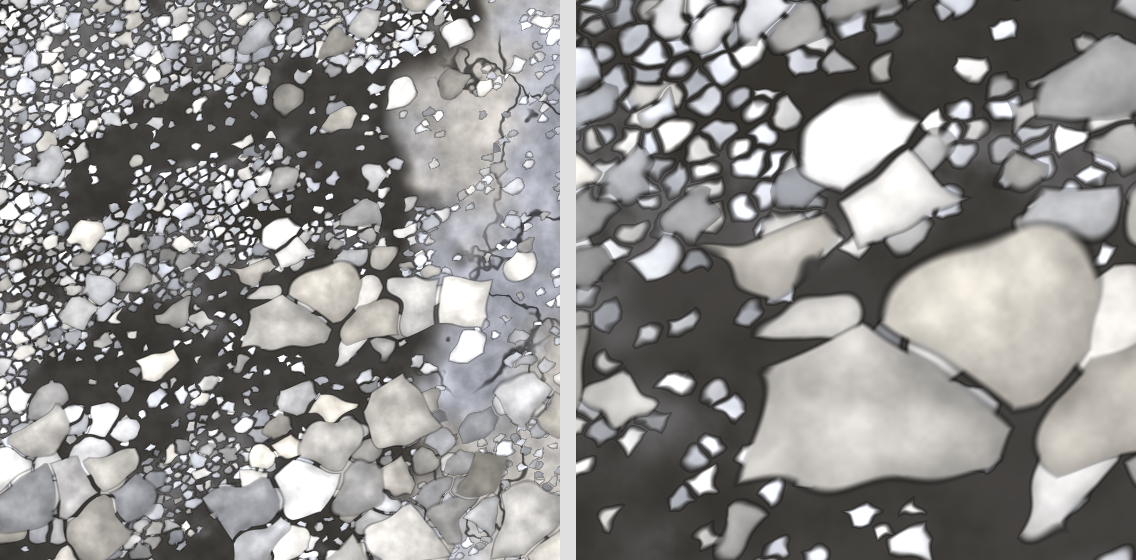
Left: the whole. Right: its middle third, enlarged.
Reproduce this texture procedurally as a WebGL 1 fragment shader.

```glsl
precision highp float;
// Weathered rock: pale pebbles and grains in dark soil beside a cracked grey slab.
uniform vec2 u_resolution;

const vec3 SOIL = vec3(0.215, 0.205, 0.19);
const vec3 GRIT = vec3(0.43, 0.425, 0.43);
const vec3 SLAB = vec3(0.71, 0.71, 0.72);
const vec3 COOL = vec3(0.975, 0.99, 1.035);
const vec3 WARM = vec3(1.025, 1.0, 0.955);
const mat2 TILT = mat2(0.87, -0.5, 0.5, 0.87);
const vec2 STRETCH = vec2(0.87, 1.13);

struct Stone { float edge; vec2 id; vec2 offset; };

float hash(vec2 p) {
  vec3 q = fract(p.xyx * 0.1031);
  q += dot(q, q.yzx + 33.33);
  return fract((q.x + q.y) * q.z);
}

vec2 hash2(vec2 p) { return vec2(hash(p), hash(p + 37.7)); }

float noise(vec2 p) {
  vec2 i = floor(p), f = fract(p);
  f = f * f * (3.0 - 2.0 * f);
  float bottom = mix(hash(i), hash(i + vec2(1.0, 0.0)), f.x);
  float top = mix(hash(i + vec2(0.0, 1.0)), hash(i + 1.0), f.x);
  return mix(bottom, top, f.y);
}

float fbm(vec2 p) {
  float sum = 0.0, amp = 0.533;
  for (int i = 0; i < 4; i++) {
    sum += amp * noise(p);
    p = TILT * p * 2.03 + 11.3;
    amp *= 0.5;
  }
  return sum;
}

// Voronoi cell around p, with the distance to its border.
Stone findStone(vec2 p, float seed) {
  Stone s = Stone(9.0, vec2(0.0), vec2(0.0));
  vec2 base = floor(p);
  float best = 9.0;
  for (int y = -1; y <= 1; y++)
  for (int x = -1; x <= 1; x++) {
    vec2 cell = base + vec2(x, y);
    vec2 toSite = cell + 0.1 + 0.8 * hash2(cell + seed) - p;
    float d = dot(toSite, toSite);
    if (d < best) { best = d; s.id = cell; s.offset = toSite; }
  }
  for (int y = -2; y <= 2; y++)
  for (int x = -2; x <= 2; x++) {
    vec2 cell = s.id + vec2(x, y);
    vec2 toSite = cell + 0.1 + 0.8 * hash2(cell + seed) - p;
    vec2 gap = toSite - s.offset;
    if (dot(gap, gap) > 0.0001)
      s.edge = min(s.edge, dot(0.5 * (toSite + s.offset), normalize(gap)));
  }
  return s;
}

float clump(vec2 uv, vec2 centre, float radius) {
  float d = length(uv - centre) + 0.25 * (fbm(uv * 7.0) - 0.5);
  return 1.0 - smoothstep(0.7 * radius, radius, d);
}

float slabCover(vec2 uv) {
  return smoothstep(-0.06, 0.06, uv.x - 0.75 + 0.5 * (fbm(uv * 5.0 + 3.0) - 0.5));
}

float soilCover(vec2 uv) {
  return smoothstep(0.47, 0.57, fbm(TILT * uv * vec2(3.5, 6.0) + 7.0));
}

// Chance of a stone at a place; kind picks fine, medium, coarse or boulder.
float density(vec2 uv, vec4 kind) {
  float soil = soilCover(uv), slab = slabCover(uv);
  float crowd = max(clump(uv, vec2(0.08, 0.18), 0.2), clump(uv, vec2(0.63, 0.48), 0.2));
  crowd = max(crowd, clump(uv, vec2(0.62, 0.14), 0.25));
  float lowRight = smoothstep(0.5, 0.8, uv.x) * (1.0 - smoothstep(0.25, 0.5, uv.y));
  vec4 chance = vec4(mix(0.9, 0.14, soil) * (1.0 - 0.7 * slab),
                     mix(0.55, 0.1, soil) * (1.0 - 0.75 * slab),
                     0.08 + 0.5 * crowd + 0.25 * lowRight,
                     0.8 * crowd + 0.3 * lowRight);
  return dot(chance, kind);
}

// Paints one size of stones, with shadowed rims, over the ground.
vec3 addStones(vec3 ground, vec2 uv, float count, vec4 kind, float warmth, float seed) {
  vec2 p = TILT * uv * STRETCH * count;
  p += 0.3 * (vec2(noise(p * 2.3 + seed), noise(p * 2.3 + seed + 50.0)) - 0.5);
  Stone s = findStone(p, seed);
  vec2 place = ((p + s.offset) / STRETCH) * TILT / count;
  vec2 key = s.id + seed * 3.1;
  float present = step(hash(key + 5.0), density(place, kind));
  float radius = mix(0.42, 0.78, hash(key + 9.0));
  float body = min(s.edge - 0.05, 0.7 * (radius - length(s.offset)));
  float soft = 0.0036 * count;
  float mask = present * smoothstep(-0.03, soft - 0.02, body);
  float shade = present * smoothstep(-0.05, -0.015, body);
  float tone = mix(0.58, 0.98, hash(key + 13.0)) + 0.5 * (fbm(place * 4.0 + 30.0) - 0.5);
  float light = 0.9 + 0.14 * smoothstep(0.0, 0.2, body) + 0.1 * dot(s.offset, vec2(0.4, -0.9));
  float mottle = 0.78 + 0.5 * fbm(uv * 32.0 + seed);
  vec3 tint = mix(COOL, WARM, clamp(warmth + hash(key + 21.0) - 0.5, 0.0, 1.0));
  return mix(ground * (1.0 - 0.3 * shade), tint * tone * light * mottle, mask);
}

vec3 slabColor(vec2 uv) {
  float stain = fbm(uv * 9.0 + 20.0), speck = fbm(uv * 48.0);
  vec3 color = SLAB * (0.59 + 0.5 * stain + 0.36 * speck);
  color *= mix(COOL, WARM, smoothstep(0.3, 0.7, fbm(uv * 6.0 + 40.0)));
  vec2 bent = uv * vec2(6.0, 4.0) + 0.9 * fbm(uv * 12.0);
  float crack = 1.0 - smoothstep(0.005, 0.035, findStone(bent, 71.0).edge);
  return color * (1.0 - 0.6 * crack * smoothstep(0.35, 0.6, noise(uv * 8.0)));
}

void main() {
  vec2 uv = gl_FragCoord.xy / u_resolution.y;
  // Soil and slab
  float grit = smoothstep(0.3, 0.7, 0.6 * fbm(uv * 8.0) + 0.4 * fbm(uv * 45.0));
  vec3 color = mix(SOIL, GRIT, grit * (1.0 - 0.75 * soilCover(uv)));
  color = mix(color, slabColor(uv), slabCover(uv));
  // Stones from fine to large
  color = addStones(color, uv, 60.0, vec4(1, 0, 0, 0), 0.2, 3.0);
  color = addStones(color, uv, 34.0, vec4(0, 1, 0, 0), 0.35, 17.0);
  color = addStones(color, uv, 18.0, vec4(0, 0, 1, 0), 0.55, 29.0);
  color = addStones(color, uv, 10.0, vec4(0, 0, 0, 1), 0.6, 43.0);
  gl_FragColor = vec4(clamp(color, 0.0, 1.0), 1.0);
}
```
